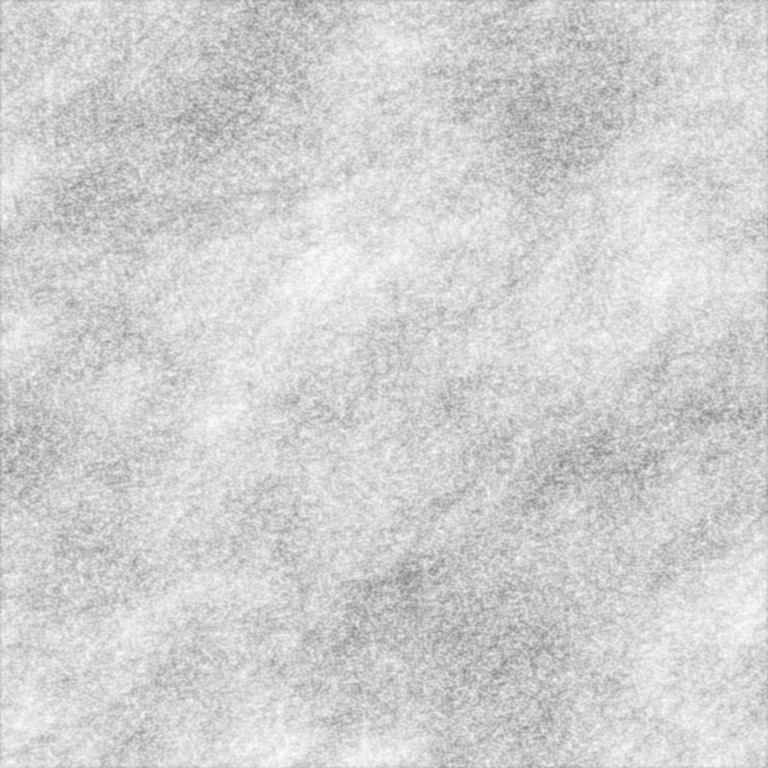
Give the GLSL for this texture, as a three.js fragment shader.

```glsl
// Pale grey weathered plaster: diagonal cloudy blotches, faint creases and fine grain.
varying vec2 vUv;

const float BASE_TONE = 0.822;
const float BLOTCH_CONTRAST = 0.125;
const float GRAIN_CONTRAST = 0.112;
const float FLAKE_CONTRAST = 0.07;
const float CREASE_DEPTH = 0.05;
const float RIM_DEPTH = 0.07;
const float GRAIN_ANGLE = 0.62;
const float TAU = 6.2831853;

vec2 hash2(vec2 p) {
  vec3 q = fract(p.xyx * vec3(0.1031, 0.1030, 0.0973));
  q += dot(q, q.yzx + 33.33);
  return fract((q.xx + q.yz) * q.zy);
}

mat2 rotation(float angle) {
  float c = cos(angle), s = sin(angle);
  return mat2(c, -s, s, c);
}

// Slope of a random unit gradient at one lattice corner
float corner(vec2 cell, vec2 offset, vec2 local) {
  float angle = TAU * hash2(cell + offset).x;
  return dot(vec2(cos(angle), sin(angle)), local - offset);
}

float gradientNoise(vec2 p) {
  vec2 cell = floor(p), f = fract(p);
  vec2 u = f * f * f * (f * (f * 6.0 - 15.0) + 10.0);
  float low = mix(corner(cell, vec2(0.0), f), corner(cell, vec2(1.0, 0.0), f), u.x);
  float high = mix(corner(cell, vec2(0.0, 1.0), f), corner(cell, vec2(1.0), f), u.x);
  return mix(low, high, u.y);
}

// Sum of turned noise octaves
float layeredNoise(vec2 p, int octaves, float gain) {
  float sum = 0.0, amplitude = 1.0;
  for (int i = 0; i < 6; i++) {
    if (i >= octaves) break;
    sum += amplitude * gradientNoise(p + 40.0);
    p = rotation(0.23) * p * 2.07 + 17.3;
    amplitude *= gain;
  }
  return sum;
}

// Distance to the nearest scattered cell point
float cellularNoise(vec2 p) {
  vec2 cell = floor(p), f = fract(p);
  float nearest = 2.0;
  for (int y = -1; y <= 1; y++) {
    for (int x = -1; x <= 1; x++) {
      vec2 neighbour = vec2(float(x), float(y));
      vec2 toPoint = neighbour + hash2(cell + neighbour + 90.0) - f;
      nearest = min(nearest, dot(toPoint, toPoint));
    }
  }
  return sqrt(nearest);
}

// Gentle sine bending that breaks up straight features
vec2 bend(vec2 p, float amount) {
  return p + amount * vec2(sin(p.y * 11.0 + 2.0 * sin(p.x * 7.0)),
                           sin(p.x * 13.0 + 2.0 * sin(p.y * 9.0)));
}

// Thin broken lines along the zero crossings of noise
float creases(vec2 p, float width) {
  float line = 1.0 - smoothstep(0.0, width, abs(gradientNoise(p + 60.0)));
  float mask = smoothstep(0.02, 0.3, gradientNoise(p * 0.7 + 25.0));
  return line * mask;
}

float rim(vec2 uv, float width) {
  vec2 inset = min(uv, 1.0 - uv);
  return 1.0 - smoothstep(0.0, width, min(inset.x, inset.y));
}

void main() {
  // Blotches stretched towards the upper right
  vec2 along = rotation(GRAIN_ANGLE) * bend(vUv, 0.008);
  vec2 stretched = along * vec2(0.68, 1.1);
  float blotches = layeredNoise(stretched * 3.2, 5, 0.8);

  // Small flakes and fine grain, softer in the light areas
  float flakes = 0.45 - cellularNoise(along * vec2(48.0, 66.0));
  float grain = layeredNoise(vUv * vec2(100.0, 118.0), 2, 1.2);
  float roughness = clamp(1.0 - 0.6 * blotches, 0.6, 1.4);

  float tone = BASE_TONE + BLOTCH_CONTRAST * blotches;
  tone += roughness * (GRAIN_CONTRAST * grain + FLAKE_CONTRAST * flakes);
  vec2 wrinkled = stretched + 0.012 * gradientNoise(vUv * 45.0);
  tone -= CREASE_DEPTH * creases(wrinkled * vec2(5.0, 9.0), 0.09);
  tone -= RIM_DEPTH * rim(vUv, 0.004);

  gl_FragColor = vec4(vec3(clamp(tone, 0.5, 0.97)), 1.0);
}
```
